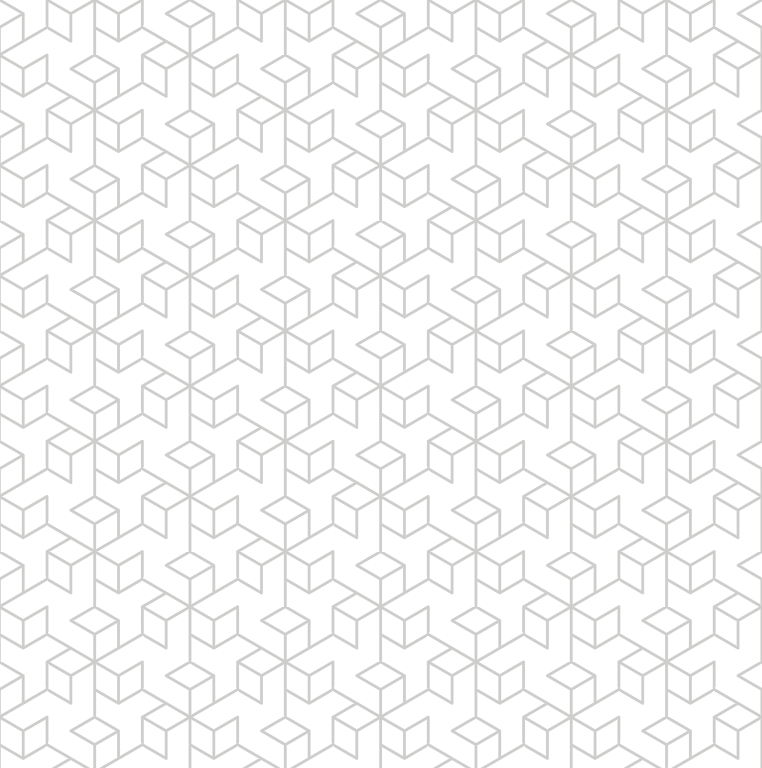
Write a WebGL 2 fragment shader that draws this pattern.

```glsl
#version 300 es
precision highp float;

uniform vec2 u_resolution;
out vec4 fragColor;

// Lengths are fractions of the canvas height
const vec2 HUB = vec2(0.4956, 0.6410);       // position of one hub
const vec2 SPACING = vec2(0.1241, 0.14368);  // column step, hub step in a column
const float LINE_WIDTH = 0.102;              // in diamond edges
const vec3 PAPER = vec3(1.0);
const vec3 INK = vec3(0.805, 0.805, 0.80);
const float ROOT3 = 1.7320508;

float segment(vec2 p, vec2 a, vec2 b) {
    vec2 ap = p - a, ab = b - a;
    return length(ap - ab * clamp(dot(ap, ab) / dot(ab, ab), 0.0, 1.0));
}

// Offset from the nearest hub of a triangular lattice with step 4
vec2 nearestHub(vec2 p) {
    vec2 cell = vec2(4.0 * ROOT3, 4.0);
    vec2 a = p - cell * round(p / cell);
    vec2 b = p - cell * (floor(p / cell) + 0.5);
    return dot(a, a) < dot(b, b) ? a : b;
}

// One arm: spokes, diamond and the short edge that makes it a box
float arm(vec2 p) {
    float side = 0.5 * ROOT3;
    float d = segment(p, vec2(0.0, -2.0), vec2(0.0, 1.0));
    vec2 m = vec2(abs(p.x), p.y);
    d = min(d, segment(m, vec2(0.0, 1.0), vec2(side, 1.5)));
    d = min(d, segment(m, vec2(0.0, 2.0), vec2(side, 1.5)));
    return min(d, segment(p, vec2(side, 0.5), vec2(side, 1.5)));
}

void main() {
    // One unit is the edge of a diamond
    vec2 unit = SPACING / vec2(2.0 * ROOT3, 4.0);
    vec2 p = nearestHub((gl_FragCoord.xy / u_resolution.y - HUB) / unit);

    // Three arms, each turned by a third of a circle
    mat2 third = mat2(-0.5, 0.5 * ROOT3, -0.5 * ROOT3, -0.5);
    float d = 1e3;
    for (int i = 0; i < 3; i++) {
        d = min(d, arm(p));
        p = third * p;
    }

    // Soft edge about one pixel wide
    float pixel = 1.0 / (u_resolution.y * unit.y);
    float edge = d - 0.5 * LINE_WIDTH;
    float ink = 1.0 - smoothstep(-0.7 * pixel, 0.7 * pixel, edge);
    fragColor = vec4(mix(PAPER, INK, ink), 1.0);
}
```
